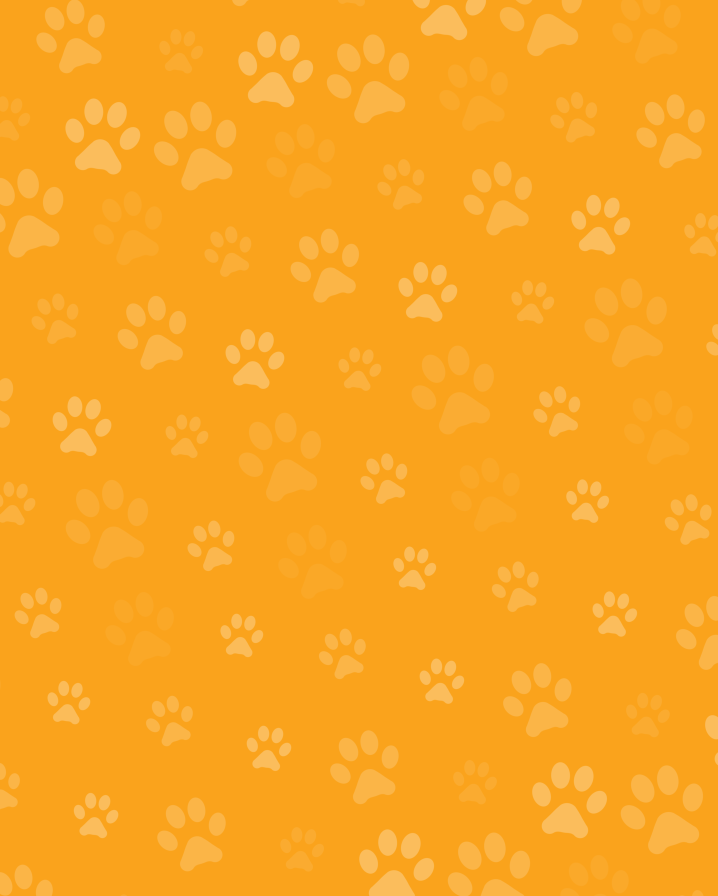
Reproduce this pattern procedurally as a Shadertoy shader.

```glsl
// Pale translucent paw prints on a flat orange ground.
// Slanted rows form a staggered lattice; each row has its own print width,
// opacity and tilt, and a small hashed shift. Prints are distance functions.

const vec3 ORANGE = vec3(0.98, 0.64, 0.11);
const vec3 WHITE = vec3(1.0);

const vec2 ALONG = vec2(0.932, 0.362);   // direction of a row
const vec2 ACROSS = vec2(0.362, -0.932); // direction to the next row
const vec2 ORIGIN = vec2(0.115, 0.853);  // a print of row zero
const float SPACING = 0.207;             // between prints in a row
const float ROW_GAP = 0.0586;            // between rows
const float STAGGER = 0.47;              // shift per row, in spacings
const float JITTER = 0.014;

// Row styles: width in canvas heights, opacity, counterclockwise tilt
const int STYLES = 15;
const vec3 STYLE[STYLES] = vec3[STYLES](
    vec3(0.084, 0.28, -0.14), vec3(0.095, 0.19, 0.32), vec3(0.079, 0.06, 0.32),
    vec3(0.054, 0.12, 0.32), vec3(0.079, 0.19, 0.32), vec3(0.066, 0.28, -0.14),
    vec3(0.048, 0.15, -0.14), vec3(0.095, 0.10, 0.32), vec3(0.054, 0.22, 0.32),
    vec3(0.079, 0.05, 0.32), vec3(0.048, 0.27, -0.14), vec3(0.054, 0.19, 0.32),
    vec3(0.050, 0.28, -0.14), vec3(0.079, 0.19, 0.32), vec3(0.049, 0.09, -0.14));

vec2 hash2(float n) {
    vec3 p = fract(vec3(n) * vec3(0.1031, 0.1030, 0.0973));
    p += dot(p, p.yzx + 33.33);
    return fract((p.xx + p.yz) * p.zy);
}

vec2 rotate(vec2 p, float angle) {
    float c = cos(angle), s = sin(angle);
    return vec2(c * p.x - s * p.y, s * p.x + c * p.y);
}

float smoothUnion(float a, float b, float k) {
    float h = max(k - abs(a - b), 0.0) / k;
    return min(a, b) - 0.25 * h * h * k;
}

// Approximate distance to an ellipse
float ellipse(vec2 p, vec2 radii) {
    float k = length(p / radii);
    return k * (k - 1.0) / max(length(p / (radii * radii)), 1e-4);
}

// Capsule whose radius runs from ra at a to rb at b
float taperedCapsule(vec2 p, vec2 a, vec2 b, float ra, float rb) {
    vec2 ab = b - a;
    float h = clamp(dot(p - a, ab) / dot(ab, ab), 0.0, 1.0);
    return length(p - a - h * ab) - mix(ra, rb, h);
}

// Upright paw of width one: two mirrored toe pairs and a lobed pad
float paw(vec2 p) {
    p.x = abs(p.x);
    float inner = ellipse(rotate(p - vec2(0.155, 0.31), 0.17), vec2(0.125, 0.175));
    float outer = ellipse(rotate(p - vec2(0.37, 0.025), 0.48), vec2(0.118, 0.165));
    float lobes = taperedCapsule(p, vec2(0.0, -0.19), vec2(0.205, -0.375), 0.15, 0.105);
    float middle = length(p - vec2(0.0, -0.27)) - 0.165;
    return min(min(inner, outer), smoothUnion(lobes, middle, 0.06));
}

// Opacity at lattice position q from the nearest print of one row
float rowOpacity(vec2 q, float row, float pixel) {
    float kind = mod(row, float(STYLES));
    vec3 style = STYLE[int(kind + 0.5)];
    q -= vec2(row * STAGGER * SPACING, row * ROW_GAP);
    q -= (hash2(kind + 3.0) - 0.5) * JITTER;
    q.x -= SPACING * round(q.x / SPACING);
    vec2 local = rotate(q.x * ALONG + q.y * ACROSS, -style.z) / style.x;
    float edge = paw(local) * style.x;
    return style.y * (1.0 - smoothstep(-0.7 * pixel, 0.7 * pixel, edge));
}

void mainImage(out vec4 fragColor, in vec2 fragCoord) {
    float pixel = 1.0 / iResolution.y;
    vec2 p = fragCoord * pixel - ORIGIN;
    vec2 q = vec2(dot(p, ALONG), dot(p, ACROSS));

    // Prints reach into the neighbouring rows
    float nearest = round(q.y / ROW_GAP);
    float opacity = 0.0;
    for (float i = -1.0; i <= 1.0; i++) {
        opacity = max(opacity, rowOpacity(q, nearest + i, pixel));
    }
    fragColor = vec4(mix(ORANGE, WHITE, opacity), 1.0);
}
```
